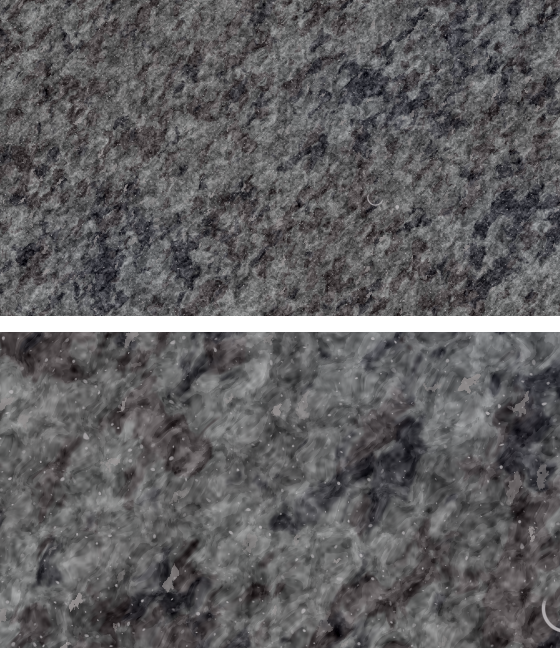
Top: the whole. Bottom: its middle third, enlarged.
This texture is drawn by a Shadertoy shader. Its source:

```glsl
const vec3 STONE_GREY = vec3(0.372, 0.370, 0.370);
const vec3 PALE_GREY = vec3(0.440, 0.443, 0.442);
const vec3 DARK_BROWN = vec3(0.245, 0.212, 0.218);
const vec3 BLUE_BLACK = vec3(0.175, 0.172, 0.195);
const vec3 FLAKE_COLOR = vec3(0.600, 0.580, 0.580);
const vec3 SPECK_COLOR = vec3(0.740, 0.725, 0.735);
const float LEAN_ANGLE = 0.95;
const float LEAN_STRETCH = 0.62;
const float COARSE_GRAIN = 0.36;
const float FINE_GRAIN = 0.17;
const float FLECK_CONTRAST = 0.075;
const float FLAKE_CELL = 0.050;
const float FLAKE_CHANCE = 0.42;
const float SPECK_CELL = 0.0115;
const float SPECK_CHANCE = 0.50;

// Centres of the dark regions, in canvas heights
const vec2 DARK_REGIONS[4] = vec2[4](
    vec2(1.18, 0.70), vec2(0.36, 0.17), vec2(1.67, 0.30), vec2(1.50, 0.88));
const vec2 CRESCENT_CENTER = vec2(1.188, 0.375);
const vec2 CHIP_CENTER = vec2(1.257, 0.345);

float hash(vec2 p) {
    return fract(sin(dot(p, vec2(127.1, 311.7))) * 43758.55);
}

vec2 hash2(vec2 p) {
    return vec2(hash(p), hash(p + 57.3));
}

float noise(vec2 p) {
    vec2 cell = floor(p), f = fract(p);
    f = f * f * (3.0 - 2.0 * f);
    float low = mix(hash(cell), hash(cell + vec2(1, 0)), f.x);
    float high = mix(hash(cell + vec2(0, 1)), hash(cell + vec2(1, 1)), f.x);
    return mix(low, high, f.y);
}

float fbm(vec2 p) {
    float sum = 0.0, amplitude = 0.457;
    for (int i = 0; i < 4; i++) {
        sum += amplitude * noise(p);
        p = mat2(0.8, 0.6, -0.6, 0.8) * p * 2.03 + 17.1;
        amplitude *= 0.6;
    }
    return sum + 0.003;
}

// Rotates so that x runs along the lean of the mineral grains
vec2 alongLean(vec2 p, float angle) {
    float c = cos(angle), s = sin(angle);
    return vec2(c * p.x + s * p.y, c * p.y - s * p.x);
}

float darkRegion(vec2 p) {
    float region = 0.0;
    for (int i = 0; i < 4; i++) {
        vec2 d = (p - DARK_REGIONS[i]) / vec2(0.30, 0.20);
        region = max(region, exp(-dot(d, d)));
    }
    return region;
}

// Ragged, elongated pale flakes
float flakes(vec2 p, float pixel) {
    float cover = 0.0;
    vec2 home = floor(p / FLAKE_CELL);
    vec2 ragged = vec2(fbm(p * 85.0), fbm(p * 85.0 + 31.0)) - 0.5;
    for (int y = -1; y <= 1; y++)
    for (int x = -1; x <= 1; x++) {
        vec2 cell = home + vec2(x, y);
        vec2 d = p - (cell + hash2(cell)) * FLAKE_CELL + ragged * 0.022;
        d = alongLean(d, LEAN_ANGLE + 0.9 * (hash(cell + 8.0) - 0.5));
        float size = mix(0.0025, 0.0075, pow(hash(cell + 4.0), 2.0));
        float edge = length(d * vec2(0.45, 1.2)) - size;
        float present = step(hash(cell + 21.0), FLAKE_CHANCE);
        float strength = mix(0.35, 0.9, hash(cell + 13.0));
        cover = max(cover, present * strength * smoothstep(pixel, -pixel, edge));
    }
    return cover;
}

// Tiny bright dust points
float specks(vec2 p, float pixel) {
    p += 0.004 * vec2(noise(p * 130.0), noise(p * 130.0 + 5.0));
    vec2 cell = floor(p / SPECK_CELL);
    vec2 center = (cell + 0.2 + 0.6 * hash2(cell + 91.0)) * SPECK_CELL;
    float radius = mix(0.0006, 0.0021, pow(hash(cell + 3.0), 3.0));
    float present = step(hash(cell + 45.0), SPECK_CHANCE);
    float strength = mix(0.2, 0.85, pow(hash(cell + 66.0), 1.5));
    return present * strength * smoothstep(pixel, -pixel, distance(p, center) - radius);
}

// A thin crescent scratch and a round chip
float scratches(vec2 p, float pixel) {
    vec2 d = p - CRESCENT_CENTER;
    float arc = abs(length(d) - 0.024) - 0.0018;
    float lowerSide = smoothstep(0.008, -0.006, d.y + 0.3 * d.x);
    float chip = distance(p, CHIP_CENTER) - 0.006;
    return max(lowerSide * smoothstep(pixel, -pixel, arc), smoothstep(pixel, -pixel, chip));
}

void mainImage(out vec4 fragColor, in vec2 fragCoord) {
    vec2 p = fragCoord / iResolution.y;
    float pixel = 0.8 / iResolution.y;
    vec2 q = alongLean(p, LEAN_ANGLE) * vec2(LEAN_STRETCH, 1.0);
    q += 0.012 * (vec2(noise(p * 45.0), noise(p * 45.0 + 9.0)) - 0.5);
    float region = darkRegion(p);

    // Mineral patches
    vec3 color = mix(STONE_GREY, PALE_GREY, smoothstep(0.44, 0.66, fbm(q * 15.0)));
    float brown = smoothstep(0.51, 0.61, fbm(q * 27.0 + 40.0) - 0.08 * region);
    color = mix(color, DARK_BROWN, 0.66 * brown);
    float black = smoothstep(0.55, 0.67, fbm(q * 25.0 + 80.0) + 0.17 * region - 0.08);
    color = mix(color, BLUE_BLACK, 0.75 * black);
    color += vec3(-0.012, -0.006, 0.006) * region;

    // Crisp flecks and grain, then pale details
    float fleck = fbm(q * 60.0 + 120.0);
    color += FLECK_CONTRAST * (smoothstep(0.57, 0.62, fleck) - smoothstep(0.43, 0.38, fleck));
    color += COARSE_GRAIN * (fbm(q * 85.0) - 0.5) + FINE_GRAIN * (noise(p * 190.0) - 0.5);
    color = mix(color, FLAKE_COLOR, flakes(p, pixel));
    color = mix(color, SPECK_COLOR, specks(p, pixel));
    color = mix(color, SPECK_COLOR, 0.9 * scratches(p, pixel));
    fragColor = vec4(clamp(color, 0.0, 1.0), 1.0);
}
```
